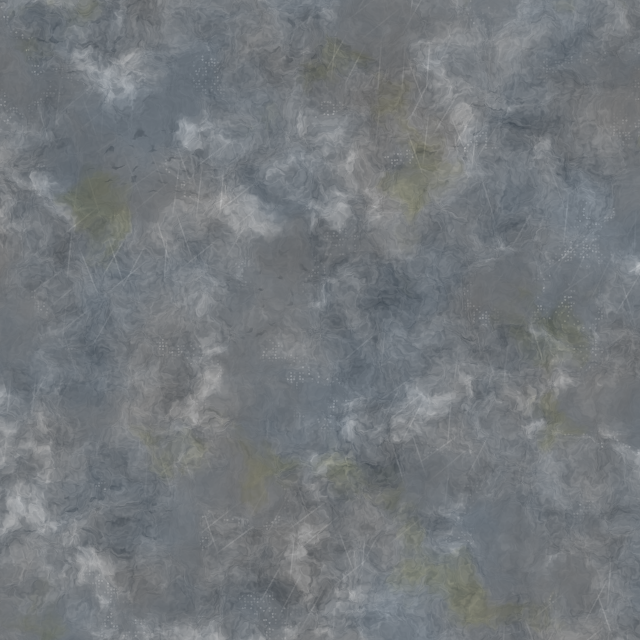
Give the GLSL for this texture, as a three.js fragment shader.

```glsl
// Weathered slate-grey plaster: layered gradient noise makes broad clouds and ragged mottling,
// smooth plates with speckled rims, chalky and olive stains, brushed grain and faint scratches.

#define BASE_LEVEL 0.467
#define CLOUD_SCALE 4.5
#define CLOUD_CONTRAST 0.088
#define MOTTLE_SCALE 15.0
#define MOTTLE_CONTRAST 0.078
#define GRAIN_CONTRAST 0.062
#define PLATE_LEVEL 0.437
#define CHALK_STRENGTH 0.13
#define SPECK_CELLS 210.0
#define SPECK_STRENGTH 0.13
#define SCRATCH_STRENGTH 0.055
#define OLIVE_STRENGTH 0.5

varying vec2 vUv;

vec2 hash2(vec2 cell) {
  vec3 q = fract(cell.xyx * vec3(0.1031, 0.1030, 0.0973));
  q += dot(q, q.yzx + 33.33);
  return fract((q.xx + q.yz) * q.zy);
}

float cornerSlope(vec2 cell, vec2 offset) {
  float angle = 6.2832 * hash2(cell).x;
  return dot(vec2(cos(angle), sin(angle)), offset);
}

// Gradient noise, centred on zero
float gradientNoise(vec2 p) {
  vec2 cell = floor(p);
  vec2 f = fract(p);
  vec2 u = f * f * f * (f * (f * 6.0 - 15.0) + 10.0);
  vec2 e = vec2(1.0, 0.0);
  float low = mix(cornerSlope(cell, f), cornerSlope(cell + e.xy, f - e.xy), u.x);
  float high = mix(cornerSlope(cell + e.yx, f - e.yx), cornerSlope(cell + e.xx, f - e.xx), u.x);
  return mix(low, high, u.y);
}

float fbm(vec2 p, float gain) {
  float sum = 0.0;
  float amplitude = 1.0;
  for (int i = 0; i < 5; i++) {
    sum += amplitude * gradientNoise(p);
    p = p * 2.03 + vec2(17.3, 9.7);
    amplitude *= gain;
  }
  return sum;
}

// Brushed grain: upright streaks, level streaks and fine tooth
float brushedGrain(vec2 p) {
  float upright = gradientNoise(p * vec2(150.0, 24.0) + 5.3);
  float level = gradientNoise(p * vec2(26.0, 120.0) + 41.7);
  float tooth = gradientNoise(p * 215.0 + 3.1);
  return 0.65 * upright + 0.6 * level + 0.8 * tooth;
}

// Tiny round flecks, one at most per cell
float specks(vec2 p) {
  vec2 g = p * SPECK_CELLS;
  vec2 cell = floor(g);
  vec2 centre = 0.35 + 0.3 * hash2(cell + 7.0);
  vec2 pick = hash2(cell + 190.0);
  float dotShape = 1.0 - smoothstep(0.15, 0.5, length(fract(g) - centre));
  return dotShape * step(0.6, pick.x) * (0.4 + 0.6 * pick.y);
}

// Short thin strokes in several tilted grids
float scratches(vec2 p) {
  float sum = 0.0;
  for (int i = 0; i < 4; i++) {
    float layer = float(i);
    float angle = 0.65 + 0.42 * layer;
    float c = cos(angle);
    float s = sin(angle);
    vec2 g = mat2(c, -s, s, c) * p * vec2(9.0, 26.0) + layer * 23.0;
    vec2 pick = hash2(floor(g));
    vec2 f = fract(g) - 0.5;
    float bend = 0.3 * (pick.y - 0.5) * (1.0 + f.x);
    float stroke = 1.0 - smoothstep(0.012, 0.05, abs(f.y - bend));
    float ends = 1.0 - smoothstep(0.15, 0.45, abs(f.x));
    sum += stroke * ends * step(0.72, pick.x);
  }
  return sum;
}

void main() {
  vec2 p = vUv;
  vec2 warp = vec2(fbm(p * 11.0 + 2.7, 0.6), fbm(p * 11.0 + 63.1, 0.6));
  vec2 q = p + 0.022 * warp;

  // Clouds and mottling
  float mottle = fbm(q * MOTTLE_SCALE + 12.4, 0.68);
  float level = BASE_LEVEL + CLOUD_CONTRAST * fbm(q * CLOUD_SCALE + 8.2, 0.5);
  level += MOTTLE_CONTRAST * mottle;

  // Smooth dark plates
  float plates = smoothstep(0.05, 0.32, fbm(q * 4.8 + 31.6, 0.55));
  level = mix(level, PLATE_LEVEL, 0.6 * plates);
  level += GRAIN_CONTRAST * brushedGrain(q) * (1.0 - 0.6 * plates);

  // Chalky patches, broken up by the mottling
  float chalk = smoothstep(0.18, 0.65, fbm(q * 6.0 + 77.5, 0.55) + 0.35 * mottle);
  chalk *= 1.0 - 0.7 * plates;
  level += CHALK_STRENGTH * chalk * (0.75 + 0.7 * gradientNoise(q * 60.0));

  // Small dark pits in worn areas
  float worn = smoothstep(0.05, 0.4, gradientNoise(p * 5.5 + 19.4));
  float pits = smoothstep(0.22, 0.5, gradientNoise(q * vec2(55.0, 85.0) + 6.6));
  level -= 0.07 * pits * worn;

  // Specks on plate rims and strokes on open ground
  float rim = 4.0 * plates * (1.0 - plates);
  float speckArea = rim * smoothstep(-0.05, 0.3, gradientNoise(p * 8.0 + 51.3));
  level += SPECK_STRENGTH * specks(p) * speckArea;
  float scratchArea = smoothstep(-0.1, 0.3, gradientNoise(p * 4.0 + 88.8));
  level += SCRATCH_STRENGTH * scratches(p) * scratchArea * (1.0 - 0.6 * plates);

  // Cool to warm tint, fading to neutral in the lights
  float hue = fbm(q * 4.2 + 104.9, 0.55);
  float coolness = clamp(0.98 + 1.5 * hue - 2.5 * (level - 0.47), 0.1, 1.8);
  vec3 color = vec3(level) + coolness * vec3(-0.019, 0.0, 0.018);

  // Olive stains
  float olive = smoothstep(0.26, 0.65, fbm(q * 5.0 + 143.2, 0.5));
  color = mix(color, color * vec3(0.97, 0.96, 0.8), OLIVE_STRENGTH * olive * 1.5);

  gl_FragColor = vec4(clamp(color, 0.0, 1.0), 1.0);
}
```
